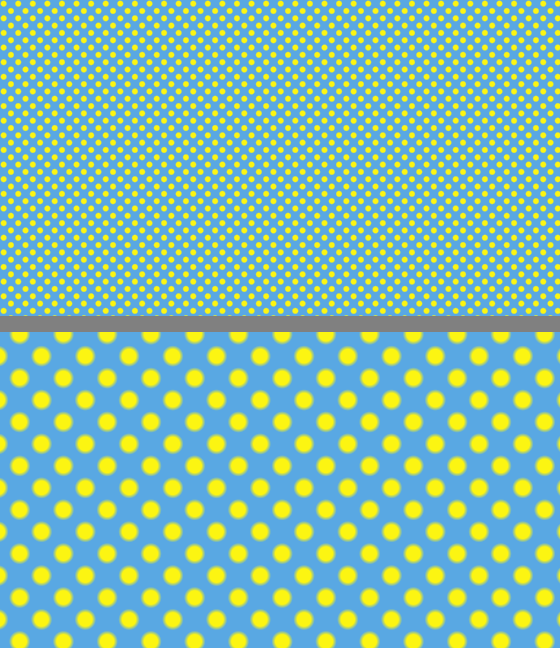
Top, the full canvas; bottom, a detail of the centre.
This pattern is drawn by a Shadertoy shader. Its source:

```glsl
// Staggered yellow polka dots on a flat sky-blue ground.

const vec3 GROUND_COLOR = vec3(0.35, 0.66, 0.89);
const vec3 DOT_COLOR = vec3(0.99, 0.96, 0.07);
const vec2 REPEATS = vec2(38.4, 21.6); // tiles across and down the canvas
const float DOT_RADIUS = 0.2;          // in tiles
const float EDGE_WIDTH = 0.09;         // in tiles, soft rim of each dot
const vec2 FIRST_DOT = vec2(0.25);     // in tiles, from the top left corner

// Signed distance to the nearest dot: one at the tile centre, one at its corners.
float staggeredDots(vec2 p) {
    vec2 toCentre = abs(fract(p + 0.5) - 0.5);
    vec2 toCorner = 0.5 - toCentre;
    return min(length(toCentre), length(toCorner)) - DOT_RADIUS;
}

void mainImage(out vec4 fragColor, in vec2 fragCoord) {
    // Tile coordinates measured from the top left.
    vec2 uv = fragCoord / iResolution.xy;
    vec2 tile = vec2(uv.x, 1.0 - uv.y) * REPEATS;

    // The rim keeps its width on any canvas.
    float coverage = clamp(0.5 - staggeredDots(tile - FIRST_DOT) / EDGE_WIDTH, 0.0, 1.0);
    fragColor = vec4(mix(GROUND_COLOR, DOT_COLOR, coverage), 1.0);
}
```
